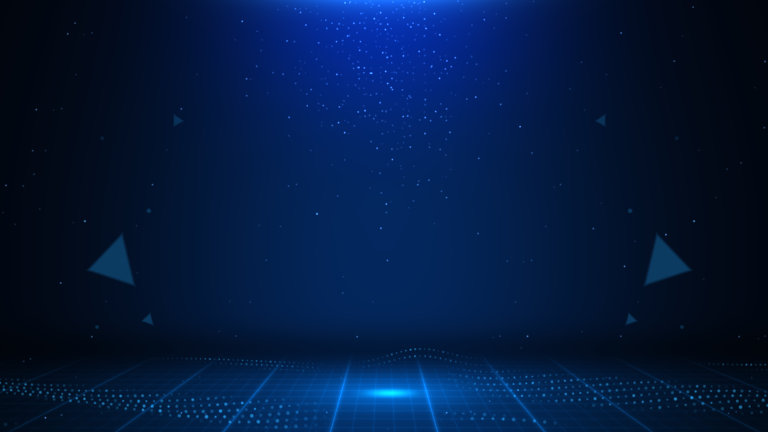
Give the GLSL for this background, as a WebGL 1 fragment shader.

```glsl
precision highp float;
// Dark blue stage: top light with falling dust, floating triangles, glowing grid floor with dotted waves.
uniform vec2 u_resolution;

float hash(vec2 p) {
  return fract(sin(dot(p, vec2(127.1, 311.7))) * 43758.5453);
}

// Soft disc whose edge is about one pixel wide
float disc(float dist, float radius) {
  float px = 1.0 / u_resolution.y;
  return 1.0 - smoothstep(radius - px, radius + px, dist);
}

// Signed distance to the line a-b, positive on its right
float side(vec2 p, vec2 a, vec2 b) {
  vec2 e = normalize(b - a);
  return dot(p - a, vec2(e.y, -e.x));
}

// Triangle with clockwise corners and blurred edges
float triangle(vec2 p, vec2 a, vec2 b, vec2 c, float blur) {
  float inside = min(side(p, a, b), min(side(p, b, c), side(p, c, a)));
  return smoothstep(-blur, blur, inside);
}

// Jittered specks, one per cell, kept with the given probability
float dust(vec2 p, float cells, float density) {
  vec2 id = floor(p * cells);
  vec2 jitter = 0.2 + 0.6 * vec2(hash(id + 3.1), hash(id + 7.7));
  float dist = length(p - (id + jitter) / cells);
  float shine = 0.15 + 0.85 * pow(hash(id + 19.3), 3.0);
  return step(hash(id), density) * shine * disc(dist, 0.0016);
}

// Perspective grid: broad glowing lines over a fine mesh
float floorGrid(vec2 p) {
  float depth = max(0.449 - p.y, 0.2);
  float u = p.x * 1.81 / depth;
  float z = 9.0 / depth;
  float major = abs(fract(u) - 0.5) * depth / 1.81;
  float minor = abs(fract(u * 5.0) - 0.5) * depth / 9.05;
  float rows = abs(fract(z) - 0.5) * depth * depth / 9.0;
  return 0.75 * exp(-major / 0.004) + 0.16 * exp(-minor / 0.0018) + 0.16 * exp(-rows / 0.0015);
}

// Rows of dots riding on waves, shrinking toward the horizon
float dottedWaves(vec2 p) {
  float sum = 0.0;
  for (int i = 0; i < 14; i++) {
    float t = float(i) / 13.0;
    float scale = mix(1.0, 0.45, t);
    float gap = 0.024 * scale;
    float id = floor(p.x / gap + 0.37 * float(i));
    float x = (id + 0.5 - 0.37 * float(i)) * gap;
    float crest = exp(-pow((x - 0.08) / 0.1, 2.0));
    float y = 0.015 + 0.148 * t + 0.016 * scale * sin(x * 7.0 + t * 5.0) + 0.034 * crest * t;
    float patches = smoothstep(-0.1, 0.7, sin(x * 5.0 + t * 8.0 + 1.0));
    patches *= smoothstep(0.1, 0.32, abs(x));
    patches = max(patches, crest * step(0.9, t));
    float size = 0.0046 * scale * (0.55 + 0.45 * hash(vec2(id, t)));
    float shine = 0.3 + 0.7 * hash(vec2(id, t + 5.0));
    sum += patches * shine * disc(length(p - vec2(x, y)), size);
  }
  return sum;
}

void main() {
  // Height runs 0..1, x is centred
  vec2 p = (gl_FragCoord.xy - vec2(0.5 * u_resolution.x, 0.0)) / u_resolution.y;
  float drop = 1.0 - p.y;
  float xx = p.x * p.x;

  // Backdrop with a dim band at the horizon
  float spread = exp(-3.0 * (xx + 0.64 * pow(p.y - 0.4, 2.0)));
  vec3 color = vec3(0.005, 0.015, 0.038) + vec3(0.008, 0.138, 0.325) * spread;
  color *= 1.0 - 0.33 * exp(-pow((p.y - 0.19) / 0.05, 2.0));

  // Light from above
  color += vec3(0.005, 0.075, 0.45) * exp(-8.0 * xx - 14.0 * drop * drop);
  color += vec3(0.1, 0.3, 0.4) * exp(-14.0 * xx - 35.0 * drop);

  // Falling dust and sparse stars
  float columnWidth = mix(0.1, 0.19, smoothstep(0.5, 1.0, p.y));
  float column = exp(-pow(p.x / columnWidth, 2.0)) * smoothstep(0.46, 0.82, p.y);
  float specks = dust(p, 80.0, 0.45 * column);
  specks += dust(p + 4.3, 57.0, 0.3 * column + 0.012);
  color += vec3(0.35, 0.55, 0.8) * specks;
  color += vec3(0.3, 0.55, 0.7) * disc(length(p - vec2(-0.155, 0.505)), 0.002);

  // Mirrored triangles and specks
  vec2 m = vec2(abs(p.x - 0.0127), p.y);
  float shards = triangle(m, vec2(0.619, 0.458), vec2(0.698, 0.375), vec2(0.591, 0.340), 0.005);
  shards += 0.75 * triangle(m, vec2(0.499, 0.735), vec2(0.499, 0.708), vec2(0.477, 0.720), 0.003);
  shards += 0.9 * triangle(m, vec2(0.554, 0.275), vec2(0.573, 0.257), vec2(0.547, 0.248), 0.003);
  shards += 0.8 * disc(length(m - vec2(0.557, 0.512)), 0.005);
  shards += 0.7 * disc(length(m - vec2(0.677, 0.243)), 0.004);
  shards += 0.4 * disc(length(m - vec2(0.665, 0.680)), 0.004);
  color = mix(color, vec3(0.05, 0.25, 0.41), min(shards, 1.0) * 0.9);
  color += vec3(0.25, 0.5, 0.65) * disc(length(m - vec2(0.705, 0.488)), 0.002);

  // Floor, grid and dots
  float ground = 1.0 - smoothstep(0.09, 0.19, p.y);
  color += ground * vec3(0.0, 0.065, 0.12) * exp(-1.5 * xx);
  color += ground * vec3(0.02, 0.27, 0.48) * floorGrid(p) * (0.25 + 0.75 * exp(-3.0 * xx));
  color += vec3(0.12, 0.42, 0.56) * dottedWaves(p);

  // Hot spot on the floor
  vec2 q = p - vec2(0.014, 0.09);
  color += vec3(0.0, 0.2, 0.36) * exp(-dot(q * q, vec2(30.0, 600.0)));
  color += vec3(0.03, 0.55, 0.6) * exp(-dot(q * q, vec2(420.0, 14000.0)));

  gl_FragColor = vec4(clamp(color, 0.0, 1.0), 1.0);
}
```
